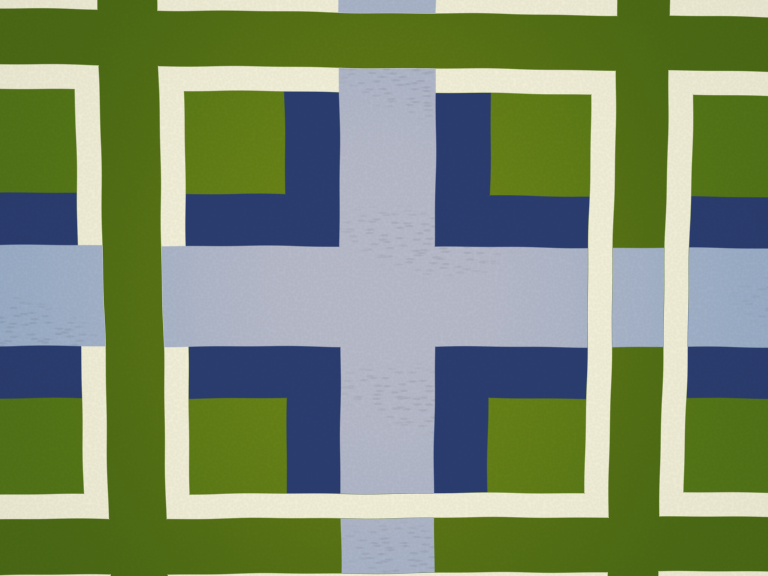
A Shadertoy shader for this pattern:

```glsl
// Painted lattice of white square frames with pale crosses woven over and under green bands.

#define PERIOD      0.877                 // distance between frame centres, in canvas heights
#define FRAME_OUTER 0.3906                // half size of the white frame
#define FRAME_WIDTH 0.0425
#define CROSS_HALF  vec2(0.0825, 0.0868)  // half width of the pale bars
#define NAVY_HALF   0.1765                // half width of the navy bars behind them
#define CENTRE      vec2(0.006, -0.0087)
#define WOBBLE      0.0009                // unsteadiness of hand-painted edges
#define GRAIN       0.035
#define GREEN       vec3(0.335, 0.43, 0.08)
#define PALE        vec3(0.66, 0.69, 0.76)
#define NAVY        vec3(0.165, 0.235, 0.43)
#define WHITE       vec3(0.93, 0.92, 0.83)

vec2 hash2(vec2 p) {
    vec3 h = fract(p.xyx * vec3(0.1031, 0.1030, 0.0973));
    h += dot(h, h.yzx + 33.33);
    return fract((h.xx + h.yz) * h.zy);
}

// Cellular noise: distance to the nearest scattered point
float cellular(vec2 p) {
    vec2 cell = floor(p), f = fract(p);
    float nearest = 1.5;
    for (int y = -1; y <= 1; y++)
        for (int x = -1; x <= 1; x++) {
            vec2 n = vec2(x, y);
            nearest = min(nearest, length(n + hash2(cell + n) - f));
        }
    return nearest;
}

// Antialiased coverage of a signed distance
float cover(float d) {
    float aa = 0.9 / iResolution.y;
    return smoothstep(aa, -aa, d);
}

void mainImage(out vec4 fragColor, in vec2 fragCoord) {
    vec2 view = (fragCoord - 0.5 * iResolution.xy) / iResolution.y;

    // Slight keystone and the unsteady hand
    vec2 p = view - CENTRE;
    p = vec2(p.x / (1.0 + 0.045 * p.y), p.y / (1.0 - 0.017 * p.x) + 0.003 * p.x);
    p += WOBBLE * (sin(p.yx * 17.0 + vec2(0.4, 2.0)) + 0.5 * sin(p.yx * 43.0 + p * 9.0));

    // Repeat; odd columns hang a little to the left
    vec2 id = floor(p / PERIOD + 0.5);
    vec2 q = p - id * PERIOD;
    q.x += 0.006 * mod(id.x, 2.0);

    // Distances within one cell
    vec2 a = abs(q);
    vec2 bar = abs(q + vec2(0.0, 0.0065));
    float square = max(a.x, a.y);
    float inside = cover(square - FRAME_OUTER);
    float inner = cover(square - FRAME_OUTER + FRAME_WIDTH);
    float ring = inside - inner;
    float navy = inner * cover(min(bar.x, bar.y) - NAVY_HALF);
    float cross_ = cover(min(bar.x - CROSS_HALF.x, bar.y - CROSS_HALF.y));

    // Weave: alternate edges put the band over the bar, or the frame over it
    vec2 edge = id + step(0.0, q);
    float bandOver = a.x > a.y ? 1.0 - mod(edge.x, 2.0) : mod(edge.y, 2.0);
    float pale = cross_ * mix(1.0 - ring, inside, bandOver);

    // Warm light in the middle, cooler towards the sides
    float away = smoothstep(0.1, 0.7, length(view * vec2(1.0, 0.8)));
    vec3 greenPaint = GREEN * mix(vec3(1.12, 1.08, 1.0), vec3(0.87, 0.96, 1.0), away);
    greenPaint *= 1.0 + 0.09 * inner;
    vec3 palePaint = PALE * mix(vec3(1.06, 1.03, 1.01), vec3(0.91, 0.98, 1.02), away);

    // Faint horizontal scuffs on the pale paint
    float patches = sin(view.x * 9.0 + 1.0) + sin(view.y * 23.0 + view.x * 4.0 - 0.5);
    float scuff = smoothstep(0.9, 1.8, patches) * smoothstep(0.35, 0.1, cellular(view * vec2(32.0, 110.0)));
    palePaint *= 1.0 - 0.06 * scuff;

    // Layers
    vec3 col = mix(greenPaint, NAVY, navy);
    col = mix(col, WHITE, ring);
    col = mix(col, palePaint, pale);

    // Paint grain and gentle falloff
    col *= 1.0 + GRAIN * (cellular(view * 190.0) - 0.5);
    col *= 1.01 - 0.06 * dot(view, view);
    fragColor = vec4(col, 1.0);
}
```
